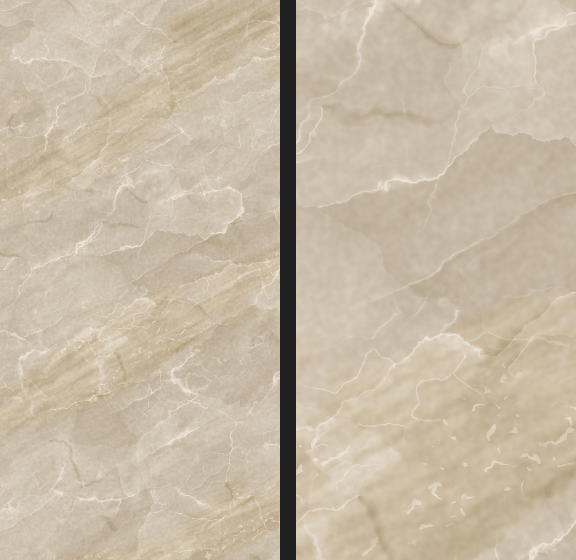
Left, the full canvas; right, a detail of the centre.
Reproduce this texture procedurally as a Shadertoy shader.

```glsl
// Polished beige marble: slanted golden sediment bands, angular shards,
// and jagged white veins. Gradient noise makes clouds, streaks and flecks;
// warped Voronoi borders, each with its own strength, make the veins.

#define DARK_TONE vec3(0.70, 0.634, 0.523)
#define LIGHT_TONE vec3(0.90, 0.863, 0.81)
#define GOLD_TINT vec3(0.010, 0.0, -0.022)
#define BASE_TONE 0.49
#define SLANT 0.49
#define BAND_PERIOD 0.755
#define BAND_OFFSET 0.459
#define VEIN_WIDTH 0.0022
#define VEIN_GAIN 0.48
#define HAIR_GAIN 0.40
#define STREAK_GAIN 0.40
#define CLOUD_GAIN 0.45

vec2 hash2(vec2 c) {
    vec3 h = fract(c.xyx * vec3(0.1031, 0.1030, 0.0973));
    h += dot(h, h.yzx + 33.33);
    return fract((h.xx + h.yz) * h.zy);
}

float cornerRamp(vec2 cell, vec2 offset) {
    float angle = 6.2832 * hash2(cell).x;
    return dot(vec2(cos(angle), sin(angle)), offset);
}

float gradientNoise(vec2 p) {
    vec2 i = floor(p), f = p - i, e = vec2(1, 0);
    vec2 u = f * f * f * (f * (f * 6.0 - 15.0) + 10.0);
    return mix(mix(cornerRamp(i, f), cornerRamp(i + e, f - e), u.x),
               mix(cornerRamp(i + e.yx, f - e.yx), cornerRamp(i + 1.0, f - 1.0), u.x), u.y);
}

float fbm(vec2 p) {
    float sum = 0.0, gain = 0.5;
    for (int i = 0; i < 5; i++) {
        sum += gain * gradientNoise(p);
        p = mat2(1.6, 1.2, -1.2, 1.6) * p + 7.3;
        gain *= 0.5;
    }
    return sum;
}

// x: distance to the nearest border, y: border hash, z: shard hash
vec3 shards(vec2 p) {
    vec2 cell = floor(p), f = p - cell, nearest = vec2(0), owner = vec2(0);
    float best = 9.0;
    for (int k = 0; k < 9; k++) {
        vec2 o = vec2(k % 3, k / 3) - 1.0;
        vec2 r = o + hash2(cell + o) - f;
        if (dot(r, r) < best) { best = dot(r, r); nearest = r; owner = o; }
    }
    vec3 result = vec3(9.0, 0.0, hash2(cell + owner + 51.0).y);
    for (int k = 0; k < 25; k++) {
        vec2 o = vec2(k % 5, k / 5) - 2.0;
        vec2 r = o + hash2(cell + o) - f, side = r - nearest;
        if (dot(side, side) > 1e-5) {
            float d = dot(0.5 * (nearest + r), normalize(side));
            if (d < result.x) result.xy = vec2(d, hash2(2.0 * cell + o + owner + 19.0).x);
        }
    }
    return result;
}

float stroke(float d, float width, float pixel) {
    return 1.0 - smoothstep(0.0, width + 0.7 * pixel, d);
}

void mainImage(out vec4 fragColor, in vec2 fragCoord) {
    vec2 p = fragCoord / iResolution.x;
    float pixel = 1.0 / iResolution.x;
    float c = cos(SLANT), s = sin(SLANT);

    // Slanted frame: x runs along the bands, y across them
    vec2 q = vec2(c * p.x + s * p.y, c * p.y - s * p.x);
    vec2 bend = vec2(fbm(p * 2.6 + 3.0), fbm(p * 2.6 + 41.0));
    vec2 jag = vec2(fbm(p * 15.0 + 9.0), fbm(p * 15.0 + 77.0));
    vec2 w = q + 0.13 * bend + 0.045 * jag;

    // Golden bands with fine sediment streaks
    float bandDist = BAND_PERIOD * abs(fract((q.y - BAND_OFFSET) / BAND_PERIOD + 0.5) - 0.5);
    bandDist += 0.40 * fbm(q * vec2(2.2, 6.0) + 15.0);
    float band = 1.0 - smoothstep(0.04, 0.17, bandDist);
    vec2 flow = q + 0.04 * bend + 0.012 * jag;
    float streaks = 0.7 * gradientNoise(flow * vec2(2.0, 15.0))
                  + 0.8 * gradientNoise(flow * vec2(4.0, 40.0) + 5.0)
                  + 0.6 * gradientNoise(flow * vec2(9.0, 95.0) + 8.0);

    // Mottled body tone
    float cloud = fbm(q * vec2(2.4, 5.0) + 1.5 * bend + 23.0);
    float mottle = fbm(q * vec2(13.0, 22.0) + 3.0 * bend);
    float rough = smoothstep(-0.25, 0.3, gradientNoise(q * vec2(2.5, 5.0) + 70.0));
    float tone = BASE_TONE + CLOUD_GAIN * cloud + mix(0.15, 0.55, rough) * mottle;
    tone += STREAK_GAIN * streaks * mix(0.22, 0.85, band) - 0.09 * band;

    // Large shards: tone steps at the borders and main veins
    vec3 big = shards(w * vec2(2.8, 5.4) + 4.0);
    float bigDist = big.x / 4.8;
    float fade = smoothstep(-0.22, 0.25, gradientNoise(p * 5.5 + 60.0));
    float veinPower = smoothstep(0.20, 0.80, big.y) * mix(0.2, 1.0, fade);
    tone += (big.z - 0.5) * (0.08 + 0.28 * exp(-bigDist / 0.025));
    tone += veinPower * (VEIN_GAIN * stroke(bigDist, VEIN_WIDTH, pixel)
                         + 0.10 * exp(-bigDist / 0.009));

    // Small shards: hairline cracks, a few of them brown
    vec3 small = shards((q + 0.10 * bend.yx + 0.035 * jag) * vec2(5.4, 7.6) + 31.0);
    float smallDist = small.x / 6.6;
    float patches = smoothstep(-0.25, 0.20, gradientNoise(p * 3.2 + 12.0));
    float hair = smoothstep(0.25, 0.90, small.y) * patches;
    tone += HAIR_GAIN * hair * stroke(smallDist, 0.5 * VEIN_WIDTH, pixel);
    tone += (small.z - 0.5) * (0.04 + 0.18 * exp(-smallDist / 0.012));
    float brown = step(small.y, 0.18) * smoothstep(-0.05, 0.3, gradientNoise(p * 6.0 + 90.0));
    tone -= 0.30 * brown * stroke(smallDist, 0.007, pixel);

    // Crushed zones: a tight web of thin cracks
    vec3 web = shards((p + 0.04 * bend + 0.03 * jag) * vec2(15.0, 17.0) + 7.0);
    float crushed = smoothstep(0.02, 0.35, gradientNoise(q * vec2(3.0, 6.5) + 44.0));
    tone += crushed * (0.36 * smoothstep(0.3, 0.9, web.y) * stroke(web.x / 16.0, 0.001, pixel)
                       + 0.16 * (web.z - 0.5));

    // Broken straight faults that follow the bands
    float lane = (q.y + 0.05 * bend.x + 0.022 * jag.y) * 5.3;
    float laneDist = abs(fract(lane) - 0.5) / 5.3;
    float lanePower = smoothstep(0.0, 0.3, gradientNoise(vec2(q.x * 3.6, floor(lane) * 5.7 + 0.4)));
    float above = step(0.5, fract(lane)) - 0.5;
    tone += lanePower * (0.36 * stroke(laneDist, VEIN_WIDTH, pixel) * (0.5 + 0.5 * fade)
                         + 0.24 * above * exp(-laneDist / 0.016));

    // Milky crumbs beside veins and flecks inside the bands
    float milk = smoothstep(0.04, 0.24, fbm(p * 32.0 + 5.0)) * exp(-min(bigDist, laneDist) / 0.024);
    tone += 0.32 * milk * fade;
    float fleck = smoothstep(0.28, 0.40, gradientNoise(q * vec2(62.0, 92.0) + 5.0 * jag));
    tone += 0.42 * fleck * band * smoothstep(0.06, 0.30, gradientNoise(q * vec2(4.0, 11.0) + 33.0));
    tone += 0.13 * gradientNoise(p * 72.0) + 0.12 * gradientNoise(p * 125.0 + 9.0);

    vec3 colour = mix(DARK_TONE, LIGHT_TONE, clamp(tone, -0.1, 1.1));
    colour += GOLD_TINT * (band - 0.3) * (1.0 - smoothstep(0.6, 0.9, tone));
    fragColor = vec4(colour, 1.0);
}
```
